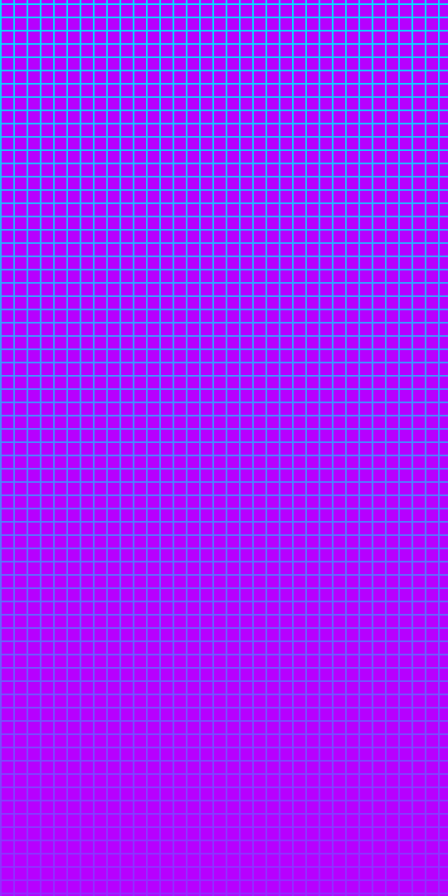
Give the GLSL for this pattern, as a WebGL 1 fragment shader.

```glsl
precision highp float;

uniform vec2 u_resolution;

const float CELLS_ACROSS = 33.75;                  // grid cells per canvas width
const float LINE_WIDTH = 0.125;                    // in cells
const vec2 LINE_CENTRE = vec2(0.0625, 0.1875);     // line position inside a cell
const vec3 GROUND_COLOUR = vec3(0.718, 0.0, 1.0);
const vec3 LINE_COLOUR = vec3(0.0, 0.88, 1.0);
const float OPACITY_BOTTOM = 0.2;
const float OPACITY_TOP = 1.0;

// Share of a pixel covered by the nearest line, for each axis
vec2 lineCoverage(vec2 cellPos, float pixelSize) {
  vec2 dist = abs(fract(cellPos - LINE_CENTRE + 0.5) - 0.5);
  vec2 overlap = 0.5 * (LINE_WIDTH + pixelSize) - dist;
  return clamp(overlap, 0.0, min(LINE_WIDTH, pixelSize)) / pixelSize;
}

void main() {
  float pixelSize = CELLS_ACROSS / u_resolution.x;
  vec2 cellPos = gl_FragCoord.xy * pixelSize;

  // Union of the vertical and horizontal lines
  vec2 cover = lineCoverage(cellPos, pixelSize);
  float grid = 1.0 - (1.0 - cover.x) * (1.0 - cover.y);

  // Lines fade towards the bottom
  float height = gl_FragCoord.y / u_resolution.y;
  float opacity = mix(OPACITY_BOTTOM, OPACITY_TOP, height);

  gl_FragColor = vec4(mix(GROUND_COLOUR, LINE_COLOUR, grid * opacity), 1.0);
}
```
